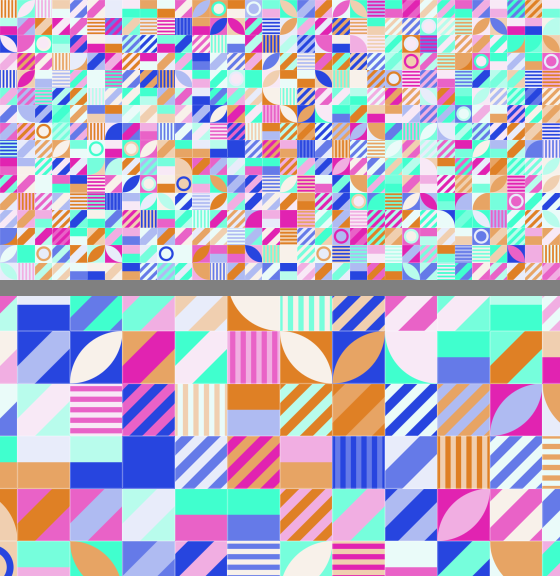
Top: the whole. Bottom: its middle third, enlarged.
Give the GLSL for this pattern, as a Shadertoy shader.

```glsl
const float ROWS = 16.0;          // square tiles per canvas height
const float LINES = 5.0;          // straight stripes per tile
const float RING_RADIUS = 0.36;
const float RING_HALF_WIDTH = 0.065;
const float SEAM_WIDTH = 0.012;
const float SEAM_STRENGTH = 0.35;
const vec3 WHITE = vec3(0.98, 0.985, 0.99);
const vec3 MINT = vec3(0.22, 1.0, 0.80);
const vec3 ORANGE = vec3(0.87, 0.48, 0.11);
const vec3 BLUE = vec3(0.12, 0.24, 0.87);
const vec3 MAGENTA = vec3(0.88, 0.10, 0.68);
const vec4 TINTS = vec4(0.08, 0.34, 0.68, 0.96);

float hash(vec2 p) {
    return fract(sin(dot(p, vec2(127.1, 311.7))) * 43758.5453);
}

// Independent random value for each tile and channel
float pick(vec2 cell, float channel) {
    return hash(cell + channel * vec2(17.3, 41.9));
}

vec3 tintedHue(float hue, float level) {
    vec3 ink = hue < 0.27 ? MINT : hue < 0.52 ? ORANGE : hue < 0.76 ? BLUE : MAGENTA;
    return mix(WHITE, ink, TINTS[int(level)]);
}

// Coverage of a shape whose signed distance is negative inside
float fill(float d, float px) {
    return 1.0 - smoothstep(-0.7 * px, 0.7 * px, d);
}

float stripes(float t, float count, float duty, float px) {
    return fill((abs(fract(t * count) - 0.5) - 0.5 * duty) / count, px);
}

// Bands rising to the right: one broad, two medium or four narrow
float diagonal(vec2 p, float choice, float phase, float px) {
    float count = choice < 0.4 ? 0.75 : choice < 0.7 ? 1.0 : 2.0;
    float shift = choice < 0.4 ? 0.5 : 0.5 * step(0.5, phase);
    return stripes(p.x - p.y + shift / count, count, 0.5, px * sqrt(2.0));
}

float leaf(vec2 p, float px) {
    return fill(max(length(p), length(p - 1.0)) - 1.0, px);
}

void mainImage(out vec4 fragColor, in vec2 fragCoord) {
    vec2 grid = fragCoord * ROWS / iResolution.y;
    float px = ROWS / iResolution.y;
    vec2 cell = floor(grid);
    vec2 p = fract(grid);

    // Ground and mark always differ in tint level
    float level = floor(4.0 * pick(cell, 1.0));
    float markLevel = mod(level + 1.0 + floor(3.0 * pick(cell, 2.0)), 4.0);
    vec3 ground = tintedHue(pick(cell, 3.0), level);
    vec3 mark = tintedHue(pick(cell, 4.0), markLevel);

    // Mirroring for the curved motifs
    float choice = pick(cell, 5.0);
    float phase = pick(cell, 6.0);
    vec2 q = vec2(choice < 0.5 ? p.x : 1.0 - p.x, phase < 0.5 ? p.y : 1.0 - p.y);

    // Motif selection
    float kind = pick(cell, 7.0);
    float cover = 0.0;
    if (kind < 0.46) {
        cover = diagonal(p, choice, phase, px);
    } else if (kind < 0.61) {
        cover = fill(q.y - 0.5, px);
    } else if (kind < 0.68) {
        cover = stripes(p.x, LINES, 0.5, px);
    } else if (kind < 0.74) {
        cover = stripes(p.y, LINES, 0.5, px);
    } else if (kind < 0.81) {
        float r = length(p - 0.5);
        vec3 core = choice < 0.5 ? ground : tintedHue(pick(cell, 8.0), 0.0);
        ground = mix(ground, core, fill(r - RING_RADIUS, px));
        cover = fill(abs(r - RING_RADIUS) - RING_HALF_WIDTH, px);
    } else if (kind < 0.89) {
        cover = leaf(q, px);
    } else if (kind < 0.94) {
        cover = fill(length(q) - 1.0, px);
    }
    vec3 color = mix(ground, mark, cover);

    // Faint pale seams between tiles
    vec2 edge = min(p, 1.0 - p);
    float seam = fill(min(edge.x, edge.y) - SEAM_WIDTH, px);
    color = mix(color, WHITE, SEAM_STRENGTH * seam);

    fragColor = vec4(color, 1.0);
}
```
